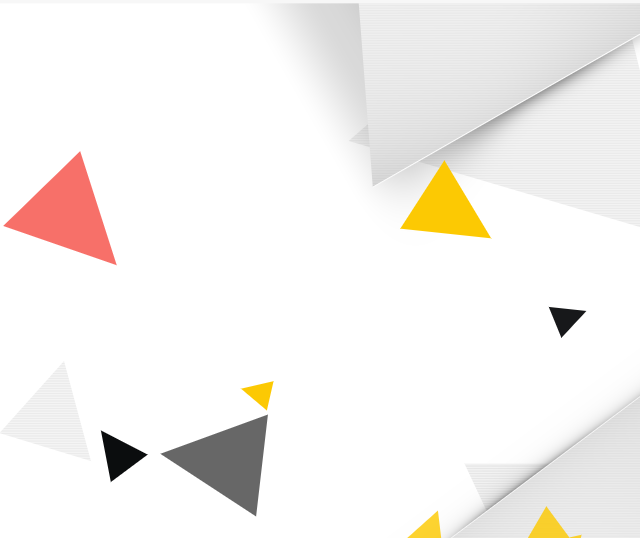
Write a Shadertoy shader that draws this background.

```glsl
float halfPlane(vec2 p, vec2 a, vec2 b) {
    vec2 d = normalize(b - a);
    return dot(p - a, vec2(d.y, -d.x));
}

// Coverage of a triangle with sharp corners and smooth edges
float triangle(vec2 p, vec2 a, vec2 b, vec2 c) {
    float turn = sign(halfPlane(c, a, b));
    float d = max(max(-turn * halfPlane(p, a, b), -turn * halfPlane(p, b, c)),
                  -turn * halfPlane(p, c, a));
    return clamp(0.5 - d * iResolution.y, 0.0, 1.0);
}

// Fine horizontal lines, faded out where they are too small to resolve
float stripes(float y) {
    float visible = 1.0 - smoothstep(0.52, 0.8, 215.0 / iResolution.y);
    return visible * sin(y * 215.0 * 6.28318);
}

void mainImage(out vec4 fragColor, in vec2 fragCoord) {
    vec2 p = fragCoord / iResolution.y;
    float lines = stripes(p.y);
    vec3 yellow = vec3(0.99, 0.79, 0.01);
    vec3 color = vec3(1.0);

    // Pale striped sheets
    float sheet = triangle(p, vec2(0.648, 0.738), vec2(1.12, 1.15), vec2(1.267, 0.555));
    color = mix(color, vec3(0.935 + 0.018 * lines), sheet);
    float leaf = triangle(p, vec2(0.119, 0.329), vec2(-0.001, 0.195), vec2(0.169, 0.143));
    color = mix(color, vec3(0.94 + 0.02 * lines), leaf);
    float scrap = triangle(p, vec2(0.8635, 0.138), vec2(1.1, 0.138), vec2(0.95, -0.047));
    color = mix(color, vec3(0.93 + 0.025 * lines), scrap);

    // Upper panel: shadow below its slanted edge, then the lit face
    vec2 tip = vec2(0.693, 0.651);
    float below = dot(p - tip, vec2(0.497, -0.868));
    float along = dot(p - tip, vec2(0.868, 0.497)) / 0.574;
    float reach = mix(0.055, 0.014, smoothstep(0.0, 0.6, along));
    float strength = smoothstep(-0.08, 0.16, along)
                   * mix(0.15, 0.36, smoothstep(0.15, 0.55, along))
                   * (1.0 - 0.6 * smoothstep(0.7, 1.05, along));
    float fall = max(below, 0.0) / reach;
    color *= 1.0 - strength * exp(-fall * (0.7 + 0.3 * fall));

    float panel = triangle(p, tip, vec2(0.651, 1.2), vec2(1.6, 1.17));
    float face = 0.935 - 0.06 * exp(min(below, 0.0) / 0.08)
               - 0.05 * exp(-distance(p, tip) / 0.15)
               - 0.025 * smoothstep(0.9, 1.2, p.x) + 0.013 * lines;
    float rim = 1.0 - smoothstep(0.001, 0.003, abs(below));
    color = mix(color, vec3(mix(face, 0.98, rim)), panel);

    // Lower panel: narrow shadow above its edge, then the face
    vec2 foot = vec2(0.837, 0.0);
    float above = dot(p - foot, vec2(-0.599, 0.8));
    float climb = dot(p - foot, vec2(0.8, 0.599)) / 0.442;
    float contact = 0.3 * smoothstep(-0.15, 0.3, climb)
                  * (1.0 - 0.6 * smoothstep(0.4, 0.95, climb));
    float lift = max(above, 0.0);
    color *= 1.0 - contact * exp(-lift / 0.007) - 0.07 * exp(-lift / 0.02);

    float lower = clamp(0.5 - above * iResolution.y, 0.0, 1.0);
    float lowerFace = 0.92 - 0.045 * exp(min(above, 0.0) / 0.05)
                    - 0.02 * smoothstep(0.4, 1.1, climb) + 0.013 * lines;
    float lowerRim = 1.0 - smoothstep(0.0008, 0.0028, abs(above));
    color = mix(color, vec3(mix(lowerFace, 0.96, lowerRim)), lower);

    // Yellow triangles, the lowest ones slightly see-through
    float gold = triangle(p, vec2(0.826, 0.702), vec2(0.744, 0.575), vec2(0.913, 0.557));
    gold = max(gold, triangle(p, vec2(0.448, 0.2775), vec2(0.5085, 0.2915), vec2(0.496, 0.237)));
    color = mix(color, yellow, gold);
    float faded = triangle(p, vec2(0.814, 0.051), vec2(0.701, -0.05), vec2(0.826, -0.05));
    faded = max(faded, triangle(p, vec2(1.0155, 0.059), vec2(0.952, -0.05), vec2(1.096, -0.05)));
    faded = max(faded, triangle(p, vec2(1.081, 0.006), vec2(1.045, -0.002), vec2(1.075, -0.02)));
    color = mix(color, yellow, 0.82 * faded);

    // Coral, grey and black triangles
    float coral = triangle(p, vec2(0.149, 0.719), vec2(0.006, 0.58), vec2(0.217, 0.507));
    color = mix(color, vec3(0.97, 0.44, 0.41), coral);
    float grey = triangle(p, vec2(0.298, 0.1565), vec2(0.498, 0.2295), vec2(0.476, 0.04));
    color = mix(color, vec3(0.405), grey);
    float black = triangle(p, vec2(0.1875, 0.2), vec2(0.2745, 0.155), vec2(0.206, 0.104));
    color = mix(color, vec3(0.045, 0.05, 0.055), black);
    float charcoal = triangle(p, vec2(1.02, 0.4295), vec2(1.09, 0.422), vec2(1.0435, 0.372));
    color = mix(color, vec3(0.09, 0.095, 0.1), charcoal);

    // Thin band along the top
    float band = clamp(0.5 + (p.y - 0.9938) * iResolution.y, 0.0, 1.0);
    color = mix(color, vec3(0.97), band);

    fragColor = vec4(color, 1.0);
}
```
